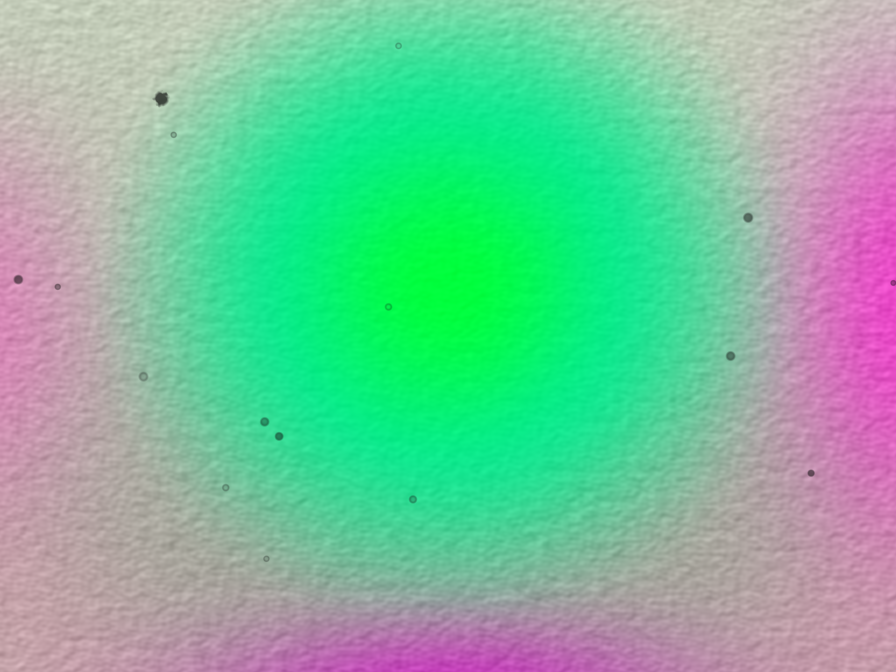
Reproduce this background procedurally as a Shadertoy shader.

```glsl
vec2 hash2(vec2 p) {
    vec3 q = fract(p.xyx * vec3(0.1031, 0.1030, 0.0973));
    q += dot(q, q.yzx + 33.33);
    return fract((q.xx + q.yz) * q.zy);
}

float gradientNoise(vec2 p) {
    vec2 i = floor(p), f = fract(p);
    vec2 u = f * f * f * (f * (f * 6.0 - 15.0) + 10.0);
    vec2 x = vec2(1.0, 0.0);
    float a = dot(hash2(i) * 2.0 - 1.0, f);
    float b = dot(hash2(i + x) * 2.0 - 1.0, f - x);
    float c = dot(hash2(i + x.yx) * 2.0 - 1.0, f - x.yx);
    float d = dot(hash2(i + 1.0) * 2.0 - 1.0, f - 1.0);
    return mix(mix(a, b, u.x), mix(c, d, u.x), u.y);
}

// Uneven paper fibres, slightly stretched sideways
float paperGrain(vec2 p) {
    return gradientNoise(p * vec2(48.0, 68.0) + 20.0)
         + 0.7 * gradientNoise(p * vec2(95.0, 135.0) + 70.0)
         + 0.4 * gradientNoise(p * vec2(16.0, 24.0) + 40.0);
}

float glow(vec2 p, vec2 centre, vec2 size) {
    vec2 d = (p - centre) / size;
    return exp(-dot(d, d));
}

// Dark ring with a partly filled middle
float speck(vec2 p, vec2 centre, float radius, float fill) {
    float d = length(p - centre) / radius;
    float disc = 1.0 - smoothstep(0.7, 1.3, d);
    return disc * mix(smoothstep(0.2, 0.9, d), 1.0, fill);
}

void mainImage(out vec4 fragColor, in vec2 fragCoord) {
    vec2 p = fragCoord / iResolution.y;
    float aspect = iResolution.x / iResolution.y;
    vec2 q = p - vec2(0.5 * aspect, 0.575);
    float r = length(q) + 0.008 * gradientNoise(p * 9.0);

    // Grey paper, paler at the top and pinker towards the lower corners
    vec3 paper = mix(vec3(0.65, 0.65, 0.61), vec3(0.76, 0.80, 0.72), smoothstep(0.05, 1.0, p.y));
    float blush = smoothstep(0.52, 0.82, r) * (1.0 - smoothstep(0.6, 0.95, p.y));
    paper = mix(paper, vec3(0.78, 0.64, 0.66), 0.85 * blush);

    // Magenta glows on the right, left and bottom edges
    float right = glow(p, vec2(aspect + 0.02, 0.54), vec2(0.17, 0.33));
    float left = glow(p, vec2(-0.03, 0.51), vec2(0.16, 0.25));
    float bottom = glow(p, vec2(0.5 * aspect, -0.025), vec2(0.34, 0.095));
    paper = mix(paper, vec3(0.93, 0.25, 0.79), 0.95 * right);
    paper = mix(paper, vec3(0.88, 0.47, 0.73), 0.75 * left);

    // Green disc fading out through teal
    vec3 green = mix(vec3(0.0, 1.0, 0.24), vec3(0.03, 0.92, 0.56), smoothstep(0.02, 0.29, r));
    vec3 color = mix(green, paper, smoothstep(0.22, 0.56, r));
    color = mix(color, vec3(0.78, 0.22, 0.74), bottom);

    // Grain lit from above left, softer inside the disc
    float relief = paperGrain(p) - paperGrain(p + vec2(-0.003, 0.004));
    float strength = mix(0.3, 1.0, smoothstep(0.2, 0.5, r));
    color += strength * (0.07 * relief + 0.05 * paperGrain(p));

    // Scattered dust, then the largest grain
    float dust = 0.0;
    for (int i = 0; i < 15; i++) {
        vec2 h = hash2(vec2(float(i) * 7.3 + 2.0, 19.0));
        vec2 k = hash2(vec2(float(i) * 3.7 + 5.0, 43.0));
        vec2 centre = vec2(h.x * aspect, 0.1 + 0.85 * h.y);
        dust = max(dust, speck(p, centre, mix(0.004, 0.007, k.x), k.y) * mix(0.3, 0.7, k.y));
    }
    vec2 ragged = p + 0.004 * gradientNoise(p * 180.0);
    dust = max(dust, 0.85 * speck(ragged, vec2(0.24, 0.853), 0.010, 1.0));
    color = mix(color, color * 0.2 + 0.03, dust);

    fragColor = vec4(clamp(color, 0.0, 1.0), 1.0);
}
```
